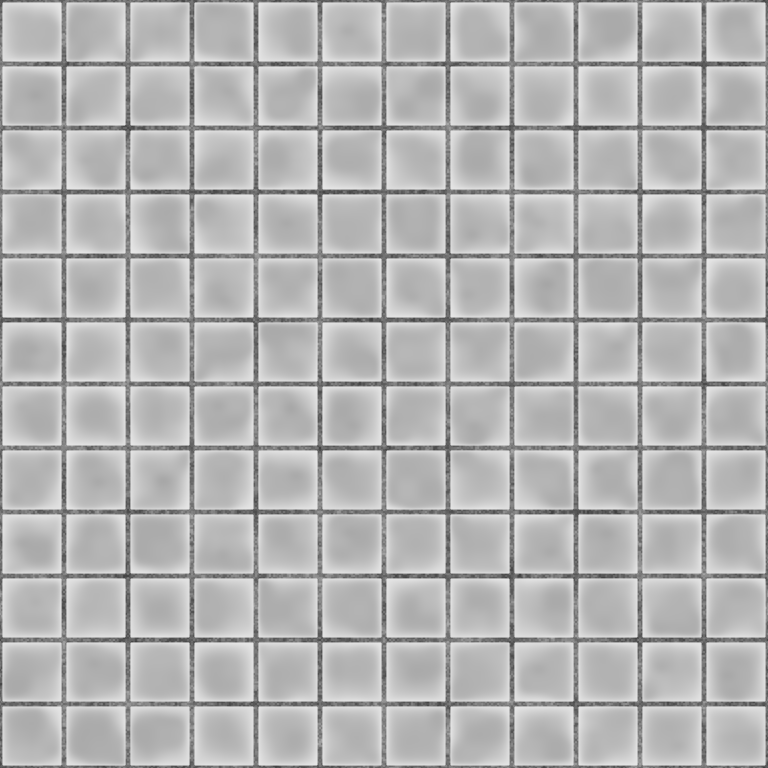
A Shadertoy shader for this texture:

```glsl
// Square pale grey glazed tiles with bright soft rims, set in dark speckled grout.

const float TILES = 12.0;         // repeats across and down
const float HALF_TILE = 0.462;    // half width of a tile, in cells
const float CORNER = 0.02;        // corner radius, in cells
const float EDGE_SOFT = 0.012;    // least softness of the tile edge, in cells
const float RIM_WIDTH = 0.19;     // falloff of the bright rim, in half tiles
const float RIM_VARIATION = 0.75; // how unevenly the rim spreads
const float CLOUDING = 0.05;      // soft blotches in the glaze
const float SPOT_CHANCE = 0.25;   // share of tiles with a faint spot
const float SPOT_DEPTH = 0.025;
const float GRAIN = 384.0;        // grout grains across the canvas
const vec3 GLAZE = vec3(0.69);
const vec3 RIM = vec3(0.89);
const vec3 GROUT_DARK = vec3(0.24);
const vec3 GROUT_LIGHT = vec3(0.70);

float hash(vec2 p) {
    return fract(sin(dot(p, vec2(127.1, 311.7))) * 43758.5453);
}

vec2 hash2(vec2 p) {
    return vec2(hash(p), hash(p + 37.3));
}

// Value noise that wraps after a whole number of cells
float noise(vec2 p, float period) {
    vec2 i = floor(p), f = fract(p);
    f = f * f * f * (f * (f * 6.0 - 15.0) + 10.0);
    vec2 a = mod(i, period), b = mod(i + 1.0, period);
    return mix(mix(hash(a), hash(vec2(b.x, a.y)), f.x),
               mix(hash(vec2(a.x, b.y)), hash(b), f.x), f.y);
}

float roundedBox(vec2 p, float halfSize, float radius) {
    vec2 q = abs(p) - halfSize + radius;
    return length(max(q, 0.0)) + min(max(q.x, q.y), 0.0) - radius;
}

vec3 groutColor(vec2 uv, vec2 p) {
    float fine = noise(uv * GRAIN, GRAIN);
    float medium = noise(uv * GRAIN * 0.5 + 11.0, GRAIN * 0.5);
    float coarse = noise(uv * TILES * 2.0, TILES * 2.0);
    float tone = 0.40 * fine + 0.30 * medium + 0.30 * coarse;
    // Horizontal joints lie a little deeper in shade
    tone -= 0.07 * step(abs(p.x), abs(p.y));
    return mix(GROUT_DARK, GROUT_LIGHT, tone);
}

vec3 tileColor(vec2 p, vec2 id) {
    // Each tile reads its own patch of smooth noise
    vec2 patchPos = p * 2.2 + hash2(id) * 64.0;
    float spread = noise(patchPos, 128.0);
    float cloud = noise(patchPos * 1.3 + 19.0, 128.0) - 0.5;

    // Rim light fades inward from all four sides
    float width = RIM_WIDTH * (1.0 + RIM_VARIATION * (spread - 0.5) * 2.0);
    vec2 inset = max(1.0 - abs(p) / HALF_TILE, 0.0);
    vec2 inner = 1.0 - exp(-inset / width);
    float rim = 1.0 - inner.x * inner.y;
    vec3 color = mix(GLAZE, RIM, rim) + CLOUDING * cloud;

    // Faint oval spot on some tiles
    vec2 spotPos = (hash2(id + 5.7) - 0.5) * 0.4;
    vec2 q = (p - spotPos) / vec2(0.13, 0.10);
    float spot = exp(-dot(q, q)) * step(hash(id + 71.9), SPOT_CHANCE);
    return color - SPOT_DEPTH * spot;
}

void mainImage(out vec4 fragColor, in vec2 fragCoord) {
    vec2 uv = fragCoord / iResolution.xy;
    vec2 grid = uv * TILES;
    vec2 id = mod(floor(grid), TILES);
    vec2 p = fract(grid) - 0.5;

    // Lay the tile over the grout
    float soft = max(EDGE_SOFT, 0.6 * TILES / iResolution.y);
    float mask = 1.0 - smoothstep(-soft, soft, roundedBox(p, HALF_TILE, CORNER));
    vec3 color = mix(groutColor(uv, p), tileColor(p, id), mask);
    fragColor = vec4(color, 1.0);
}
```
